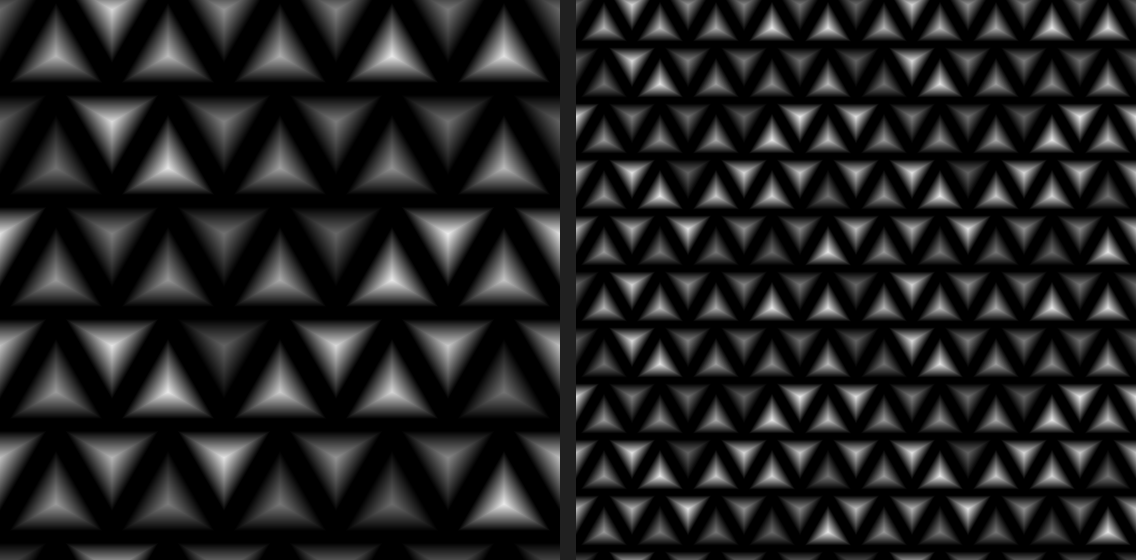
Left, the tile; right, the same tile 2 across and 2 down.
This pattern is drawn by a Shadertoy shader. Its source:

```glsl
const float REPEATS = 5.0;

float hash(vec3 p) {
    p = fract(p * vec3(0.1031, 0.1030, 0.0973) + 0.137);
    p += dot(p, p.yzx + 33.33);
    return fract((p.x + p.y) * p.z);
}

// Distance to an upright equilateral triangle with inradius r; linear inside
float triangle(vec2 p, float r) {
    return max(abs(p.x) * 0.8660254 + p.y * 0.5, -p.y) - r;
}

// One row-and-column layer of pyramids, each with its own peak brightness
float pyramids(vec2 p, float direction) {
    vec2 cell = mod(floor(p), REPEATS);
    vec2 local = fract(p) - 0.5;
    local.y *= direction;
    float height = clamp(-triangle(local, 0.24) / 0.24, 0.0, 1.0);
    float peak = mix(0.38, 0.96, hash(vec3(cell, direction + 2.0) * 7.0));
    return height * peak;
}

void mainImage(out vec4 fragColor, in vec2 fragCoord) {
    vec2 p = fragCoord / iResolution.xy * REPEATS;

    // Upright pyramids, with inverted ones nested in the gaps
    float upright = pyramids(p, 1.0);
    float inverted = pyramids(p - vec2(0.5, 0.412), -1.0);

    fragColor = vec4(vec3(max(upright, inverted)), 1.0);
}
```
